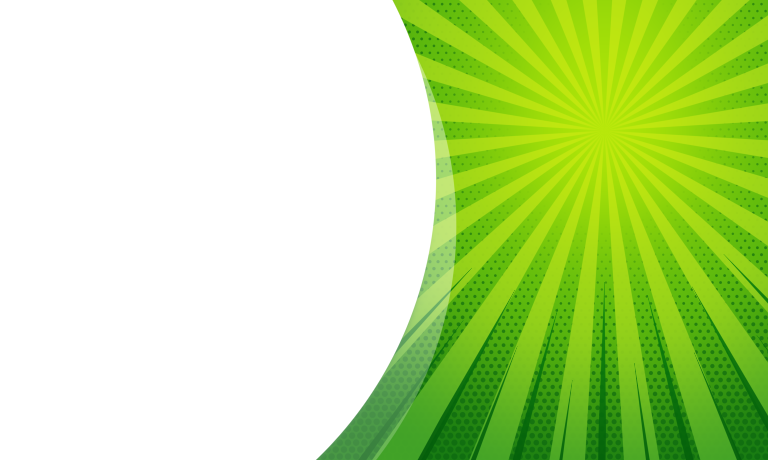
Reproduce this background procedurally as a Shadertoy shader.

```glsl
// A green comic sunburst with halftone dots and dark speed spikes, half
// covered by a large white disc with a translucent pale crescent beside it.
// Polar stripes, a staggered dot grid and circle distances; unit = height.

#define RAY_COUNT 28.0
#define BURST_CENTER vec2(1.314, 0.716)
#define DISC_CENTER vec2(0.103, 0.611)
#define DISC_RADIUS 0.845
#define VEIL_CENTER vec2(0.162, 0.509)
#define VEIL_RADIUS 0.830
#define DOT_SPACING 0.0178
#define SPIKE_STEP 0.128

float hash(float n) {
    return fract(sin(n * 12.99) * 437.58);
}

// Antialiased coverage of a signed distance (negative is inside).
float fill(float dist) {
    float pixel = 1.0 / iResolution.y;
    return 1.0 - smoothstep(-0.7 * pixel, 0.7 * pixel, dist);
}

vec3 ramp(vec3 inner, vec3 middle, vec3 outer, float t) {
    vec3 color = mix(inner, middle, smoothstep(0.03, 0.43, t));
    return mix(color, outer, smoothstep(0.36, 0.82, t));
}

// Rows of dots, shifted by half a step on every second row.
float halftone(vec2 p, float radius) {
    vec2 cell = p / (DOT_SPACING * vec2(1.0, 0.85));
    cell.x += 0.5 * mod(floor(cell.y), 2.0);
    vec2 local = (fract(cell) - 0.5) * DOT_SPACING * vec2(1.0, 0.85);
    return fill(length(local) - radius);
}

// Thin blades pointing at the burst center; long and short ones alternate.
float spikes(float angle, float r) {
    float cover = 0.0;
    for (int i = -7; i <= 7; i++) {
        float id = float(i);
        float isShort = mod(abs(id), 2.0);
        float tip = mix(0.39, 0.53, isShort) + 0.05 * (hash(id + 9.0) - 0.5);
        tip -= i == 0 ? 0.08 : 0.0;
        float along = r - tip;
        float bend = 0.03 * (hash(id + 3.0) - 0.5) * along;
        float halfWidth = min(along * mix(0.025, 0.019, isShort), 0.008);
        float side = abs((angle - id * SPIKE_STEP) * r + bend);
        cover = max(cover, fill(side - halfWidth) * step(0.0, along));
    }
    return cover;
}

void mainImage(out vec4 fragColor, in vec2 fragCoord) {
    vec2 p = fragCoord / iResolution.y;
    vec2 d = p - BURST_CENTER;
    float r = length(d);
    float angle = atan(d.x, -d.y); // zero points straight down
    float depth = length(d * vec2(1.0, d.y > 0.0 ? 0.6 : 1.0));

    // Shaded base and halftone
    vec3 color = ramp(vec3(0.67, 0.89, 0.03), vec3(0.37, 0.73, 0.05),
                      vec3(0.09, 0.48, 0.07), depth);
    float growth = smoothstep(0.28, 0.85, depth);
    float dots = halftone(p, DOT_SPACING * mix(0.13, 0.39, growth));
    dots *= smoothstep(0.18, 0.42, depth);
    color = mix(color, vec3(0.04, 0.40, 0.06), dots * 0.65);

    // Light rays
    vec3 rayColor = ramp(vec3(0.77, 0.91, 0.06), vec3(0.62, 0.84, 0.10),
                         vec3(0.27, 0.65, 0.16), depth);
    float ray = fill((cos(angle * RAY_COUNT) + 0.08) * r / RAY_COUNT);
    color = mix(color, rayColor, ray * 0.93);

    // Glow at the burst center
    color = mix(color, vec3(0.72, 0.91, 0.04), 0.7 * exp(-r * r * 500.0));

    // Dark speed spikes
    vec3 spikeColor = mix(vec3(0.04, 0.52, 0.05), vec3(0.01, 0.36, 0.04), growth);
    color = mix(color, spikeColor, spikes(angle, r) * 0.9);

    // Pale crescent, thinner in opacity toward the bottom
    float veil = fill(length(p - VEIL_CENTER) - VEIL_RADIUS);
    float veilOpacity = mix(0.22, 0.42, smoothstep(0.0, 0.45, p.y));
    color = mix(color, vec3(0.97, 1.0, 0.96), veil * veilOpacity);

    // White disc with a soft rim shadow in its lower half
    float disc = length(p - DISC_CENTER) - DISC_RADIUS;
    float rim = exp(-max(disc, 0.0) * 220.0) * smoothstep(0.6, 0.1, p.y);
    color = mix(color, vec3(0.40, 0.62, 0.42), rim * 0.6);
    color = mix(color, vec3(1.0), fill(disc));

    fragColor = vec4(color, 1.0);
}
```
